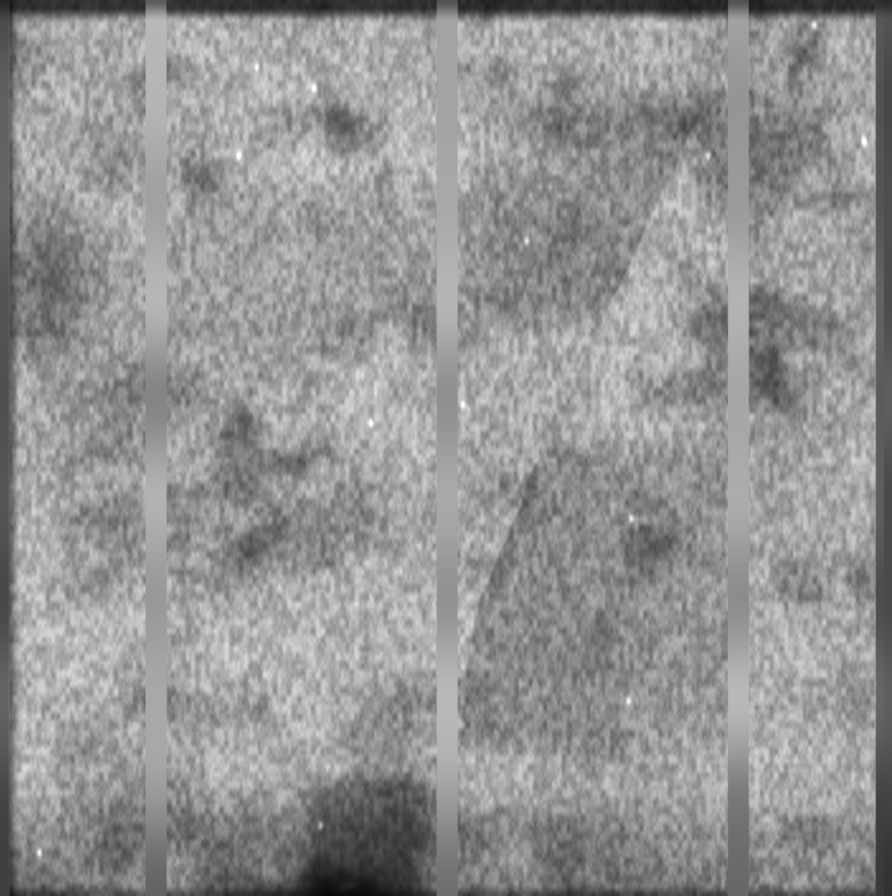
Reproduce this texture procedurally as a WebGL 2 fragment shader.

```glsl
#version 300 es
precision highp float;
// Worn grey concrete seen behind evenly spaced smooth vertical bars.
// Streaky value noise makes the grain; hashed blots, a curved fold and
// soft shaded regions make the wear, and dark borders frame the sheet.
uniform vec2 u_resolution;
out vec4 fragColor;

#define BAR_PERIOD 0.3264
#define BAR_CENTRE 0.1750
#define BAR_WIDTH 0.0235
#define BASE_TONE 0.655
#define BAR_TONE 0.615
#define GRAIN_AMOUNT 0.34
#define GRAIN_CELLS vec2(185.0, 105.0)
#define STAIN_CELLS 7.0
#define STAIN_DEPTH 0.25
#define FOLD_DEPTH 0.16

float hash(vec2 p) {
  vec3 q = fract(vec3(p.xyx) * 0.1031);
  q += dot(q, q.yzx + 33.33);
  return fract((q.x + q.y) * q.z);
}

float noise(vec2 p) {
  vec2 i = floor(p), f = fract(p);
  f = f * f * (3.0 - 2.0 * f);
  return mix(mix(hash(i), hash(i + vec2(1, 0)), f.x),
             mix(hash(i + vec2(0, 1)), hash(i + vec2(1, 1)), f.x), f.y);
}

float fbm(vec2 p) {
  float sum = 0.0, weight = 0.5;
  for (int i = 0; i < 4; i++) {
    sum += weight * noise(p);
    p = p * 2.03 + 17.1;
    weight *= 0.5;
  }
  return sum / 0.9375;
}

// Soft-edged interval: one between a and b, zero outside
float band(float x, float a, float b, float soft) {
  return smoothstep(a - soft, a + soft, x) * (1.0 - smoothstep(b - soft, b + soft, x));
}

// Ragged elliptical blots jittered inside a grid
float stains(vec2 uv) {
  vec2 warp = vec2(fbm(uv * 24.0), fbm(uv * 24.0 + 50.0)) - 0.5;
  vec2 p = (uv + warp * 0.045) * STAIN_CELLS, cell = floor(p);
  float sum = 0.0;
  for (int y = -1; y <= 1; y++)
    for (int x = -1; x <= 1; x++) {
      vec2 id = cell + vec2(x, y) + 40.0;
      vec2 d = p + 40.0 - id - vec2(hash(id), hash(id + 9.7));
      float turn = 6.283 * hash(id + 21.3), c = cos(turn), s = sin(turn);
      d = mat2(c, s, -s, c) * d / vec2(0.25, 0.13);
      float strength = hash(id + 33.1);
      sum += strength * strength * exp(-dot(d, d));
    }
  return min(sum, 1.0);
}

// Sparse bright chips, taller than wide
float chips(vec2 uv) {
  vec2 p = uv * 16.0, id = floor(p);
  vec2 d = fract(p) - 0.2 - 0.6 * vec2(hash(id + 5.0), hash(id + 8.0));
  return step(0.95, hash(id + 71.0)) * exp(-dot(d * d, vec2(500.0, 180.0)));
}

// Shading on either side of a curved diagonal crease
float foldShade(vec2 uv) {
  float t = uv.y - 0.30;
  float crease = 0.508 + 0.24 * (t + sqrt(t * t + 0.01));
  float d = uv.x - crease + 0.006 * (noise(uv * 30.0) - 0.5);
  float right = smoothstep(-0.003, 0.003, d);
  float upper = (1.0 - right) * exp(d / 0.16) * band(uv.y, 0.64, 0.90, 0.025);
  upper *= smoothstep(0.51, 0.57, uv.x);
  float lower = right * band(uv.y, 0.165, 0.50, 0.025) * mix(1.0, 0.55, smoothstep(0.0, 0.25, d));
  lower *= 1.0 - smoothstep(0.81, 0.85, uv.x);
  float line = exp(-abs(d) / 0.006) * band(uv.y, 0.30, 0.72, 0.06);
  float streaks = band(uv.x, 0.55, 0.80, 0.02)
                * (exp(-pow((uv.y - 0.867) / 0.022, 2.0)) + 0.5 * exp(-pow((uv.y - 0.25) / 0.009, 2.0)));
  return upper + lower + 0.4 * line + 0.45 * streaks;
}

float concrete(vec2 uv) {
  float tone = BASE_TONE + 0.24 * (fbm(uv * 7.0) - 0.5);
  tone -= STAIN_DEPTH * stains(uv);
  tone -= 0.13 * smoothstep(0.54, 0.75, fbm(uv * vec2(11.0, 14.0) + 31.0));
  tone -= FOLD_DEPTH * foldShade(uv);
  // Heavy stain at the left, damp patch and dirt along the bottom
  vec2 side = (uv - vec2(0.05, 0.68)) / vec2(0.055, 0.08);
  tone -= 0.24 * exp(-dot(side, side)) * (0.4 + fbm(uv * 20.0));
  tone -= 0.25 * band(uv.x, 0.345, 0.475, 0.025) * (1.0 - smoothstep(0.115, 0.145, uv.y));
  tone -= 0.10 * band(uv.x, 0.22, 0.36, 0.03) * (1.0 - smoothstep(0.08, 0.15, uv.y));
  tone -= 0.17 * (1.0 - smoothstep(0.0, 0.16, uv.y));
  // Grain in two scales, stretched upright
  float grain = 0.7 * noise(uv * GRAIN_CELLS) + 0.3 * noise(uv * GRAIN_CELLS * 1.9 + 13.0);
  tone += GRAIN_AMOUNT * (grain - 0.5) * smoothstep(0.0, 0.6, tone);
  return tone + 0.4 * chips(uv);
}

void main() {
  vec2 uv = gl_FragCoord.xy / u_resolution;
  float aa = 1.0 / u_resolution.x;
  float tone = concrete(uv);
  // Dark borders
  tone *= mix(0.3, 1.0, smoothstep(0.004, 0.024, uv.x));
  tone *= mix(0.28, 1.0, 1.0 - smoothstep(0.974, 0.992, uv.y));
  tone *= mix(0.6, 1.0, smoothstep(0.0, 0.014, uv.y));
  // Repeated bars with slow lengthwise shading, darker where cut by the sides
  float index = floor((uv.x - BAR_CENTRE) / BAR_PERIOD + 0.5);
  float offset = abs(uv.x - BAR_CENTRE - index * BAR_PERIOD);
  float barTone = BAR_TONE + 0.22 * (noise(vec2(index * 7.0 + 3.0, uv.y * 9.0)) - 0.5);
  barTone *= mix(0.65, 1.0, smoothstep(0.0, 0.17, uv.y));
  barTone *= mix(0.5, 1.0, 1.0 - smoothstep(0.975, 1.0, uv.y));
  float sideCut = max(1.0 - smoothstep(0.009, 0.012, uv.x), smoothstep(0.980, 0.983, uv.x));
  barTone *= mix(1.0, 0.55, sideCut);
  float bar = 1.0 - smoothstep(-aa, aa, offset - 0.5 * BAR_WIDTH);
  tone = mix(tone, barTone, max(bar, sideCut));
  fragColor = vec4(vec3(clamp(tone, 0.0, 1.0)), 1.0);
}
```
